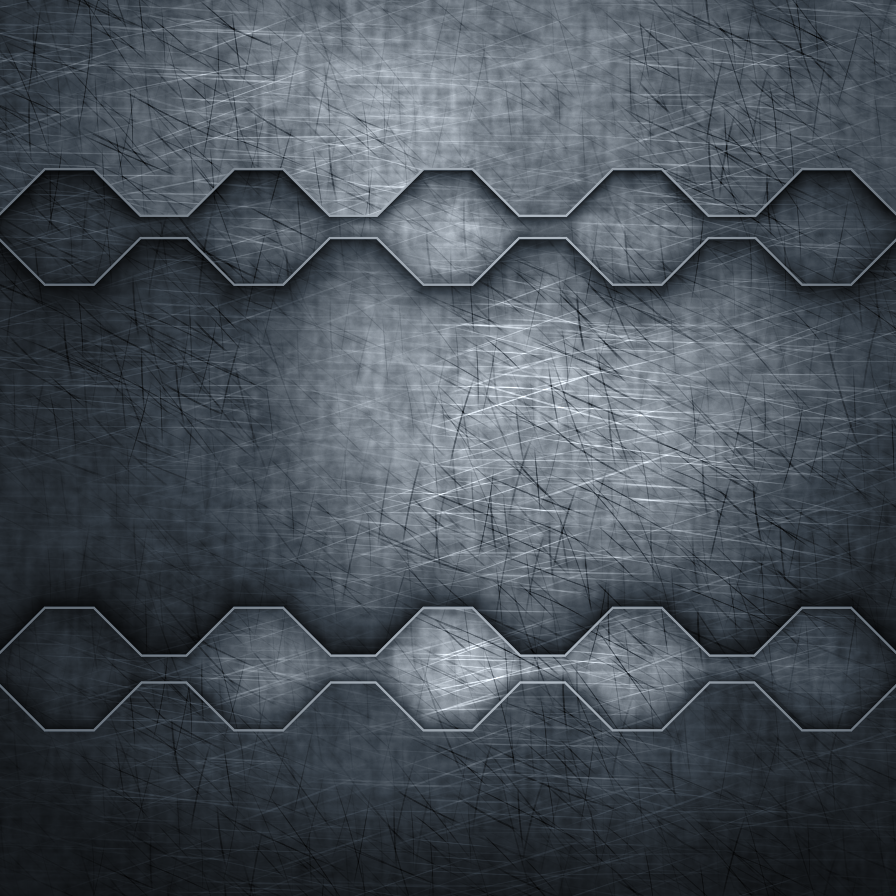
Write a WebGL 1 fragment shader that draws this background.

```glsl
precision highp float;
// Scratched steel plates split by two bands of linked hexagonal cut-outs.
// Each band is a distance function giving rims and shadows; soft glows light
// the plates, and noise plus layered cell scratches give the worn surface.

uniform vec2 u_resolution;

// Band layout, in canvas units
const float PERIOD = 0.2113;
const float FLAT_HALF = 0.0273;
const float UPPER_Y = 0.7467;
const float LOWER_Y = 0.2533;
const vec2 UPPER_SIZE = vec2(0.0645, 0.0124); // hexagon, link half heights
const vec2 LOWER_SIZE = vec2(0.0684, 0.0150);
const float RIM_HALF = 0.0012;
const float SHADOW_REACH = 0.021;

// Surface
const float LIGHT_SCRATCH = 0.30;
const float DARK_SCRATCH = 0.32;
const float GRAIN = 0.42;
const float BLOTCH = 0.50;
const vec3 STEEL_TINT = vec3(-0.036, 0.0, 0.037);

vec4 hash4(vec2 p) {
  vec4 q = fract(p.xyxy * vec4(0.1031, 0.1030, 0.0973, 0.1099));
  q += dot(q, q.wzxy + 33.33);
  return fract((q.xxyz + q.yzzw) * q.zywx);
}

float noise(vec2 p) {
  vec2 i = floor(p), f = fract(p);
  f = f * f * (3.0 - 2.0 * f);
  float low = mix(hash4(i).x, hash4(i + vec2(1.0, 0.0)).x, f.x);
  float high = mix(hash4(i + vec2(0.0, 1.0)).x, hash4(i + 1.0).x, f.x);
  return mix(low, high, f.y);
}

float fbm(vec2 p) {
  float sum = 0.0, amp = 0.5;
  for (int i = 0; i < 5; i++) {
    sum += amp * noise(p);
    p = mat2(1.6, 1.2, -1.2, 1.6) * p + 7.3;
    amp *= 0.55;
  }
  return sum;
}

float glow(vec2 p, vec2 centre, vec2 radius) {
  vec2 q = (p - centre) / radius;
  return exp(-dot(q, q));
}

// One curved scratch per staggered cell, contained by that cell
float scratchLayer(vec2 p, float angle, vec2 cell, float bend, float seed, float px) {
  float c = cos(angle), s = sin(angle);
  vec2 q = vec2(c * p.x + s * p.y, c * p.y - s * p.x) / cell + seed * 17.0;
  q.x += hash4(vec2(floor(q.y), seed)).x * 5.0;
  vec4 r = hash4(floor(q) + seed * 3.7);
  vec2 f = fract(q) - 0.5;
  float path = (r.x - 0.5) * 0.4 + (r.y - 0.5) * 0.6 * f.x + (r.z - 0.5) * bend * f.x * f.x;
  float width = max(0.0004 + 0.0008 * r.z * r.z, 0.5 * px);
  float line = 1.0 - smoothstep(0.3 * width, width + 0.5 * px, abs(f.y - path) * cell.y);
  return line * (1.0 - smoothstep(0.2, 0.5, abs(f.x))) * r.w * r.w;
}

// Links joined with chamfered hexagons, negative inside
float bandDistance(vec2 p, vec2 size) {
  p.x = abs(mod(p.x - 0.5 + 0.5 * PERIOD, PERIOD) - 0.5 * PERIOD);
  p.y = abs(p.y);
  float hexagon = max(p.y - size.x, (p.x + p.y - FLAT_HALF - size.x) * 0.7071);
  return min(hexagon, p.y - size.y);
}

float plateLight(vec2 p, bool outer, bool upper) {
  if (!outer) return 0.13 + 0.44 * glow(p, vec2(0.62, 0.56), vec2(0.30, 0.27))
                   + 0.10 * glow(p, vec2(0.42, 0.50), vec2(0.35, 0.32));
  if (upper) return 0.17 + 0.38 * glow(p, vec2(0.40, 0.87), vec2(0.28, 0.22))
                  + 0.18 * glow(p, vec2(0.75, 0.88), vec2(0.33, 0.20));
  return 0.08 + 0.20 * glow(p, vec2(0.55, 0.20), vec2(0.45, 0.14));
}

void main() {
  vec2 p = gl_FragCoord.xy / u_resolution;
  float px = 1.0 / min(u_resolution.x, u_resolution.y);

  // Nearest band and signed offset toward the outer plate
  bool upper = p.y > 0.5;
  float bandY = upper ? UPPER_Y : LOWER_Y;
  float outward = (p.y - bandY) * (upper ? 1.0 : -1.0);
  float d = bandDistance(vec2(p.x, p.y - bandY), upper ? UPPER_SIZE : LOWER_SIZE);
  float inside = 1.0 - smoothstep(-px, px, d);

  // Lighting and shadows
  float bandLight = 0.15 + 0.52 * glow(p, vec2(0.56, bandY), vec2(0.31, 0.13));
  float plate = plateLight(p, outward > 0.0, upper);
  if (outward < 0.0) plate *= 1.0 - 0.78 * exp(-max(d, 0.0) / SHADOW_REACH);
  float facing = mix(0.45, upper ? 0.9 : 0.7, smoothstep(-0.03, 0.03, outward));
  float recess = bandLight * (1.0 - facing * exp(min(d, 0.0) / (0.8 * SHADOW_REACH)));
  float light = mix(plate, recess, inside);

  // Stains, brushed streaks and fine grain
  float stain = fbm(p * 7.0 + 3.0) - 0.55;
  float brushed = noise(p * vec2(14.0, 260.0)) + noise(p * vec2(190.0, 26.0) + 9.0) - 1.0;
  float speckle = fbm(p * 95.0) - 0.55;
  float wear = 1.0 + BLOTCH * stain + GRAIN * (0.35 * brushed + speckle);

  // Near-level bright scratches and steep dark ones, coarse to fine
  float bright = 0.0, dark = 0.0;
  for (int i = 0; i < 10; i++) {
    float k = float(i);
    vec2 jitter = hash4(vec2(k, 5.0)).xy - 0.5;
    float scale = mix(1.0, 0.28, k / 9.0);
    bright += scratchLayer(p, 0.04 + 0.6 * jitter.x, vec2(0.42, 0.045) * scale, 0.5, k + 1.0, px);
    dark += scratchLayer(p, -1.15 + 1.5 * jitter.y, vec2(0.23, 0.055) * scale, 1.1, k + 21.0, px);
  }
  float patches = 0.5 + smoothstep(0.3, 0.7, noise(p * 5.0 + 2.0));
  wear += (LIGHT_SCRATCH * bright - DARK_SCRATCH * dark) * patches;
  light *= max(wear, 0.2);

  // Bevelled rim
  float rim = 1.0 - smoothstep(RIM_HALF - 0.5 * px, RIM_HALF + 0.7 * px, abs(d));
  light = mix(light, 0.36 + 0.62 * bandLight, 0.9 * rim);

  vec3 colour = light + STEEL_TINT * min(1.0, 4.0 * light);
  gl_FragColor = vec4(clamp(colour, 0.0, 1.0), 1.0);
}
```
